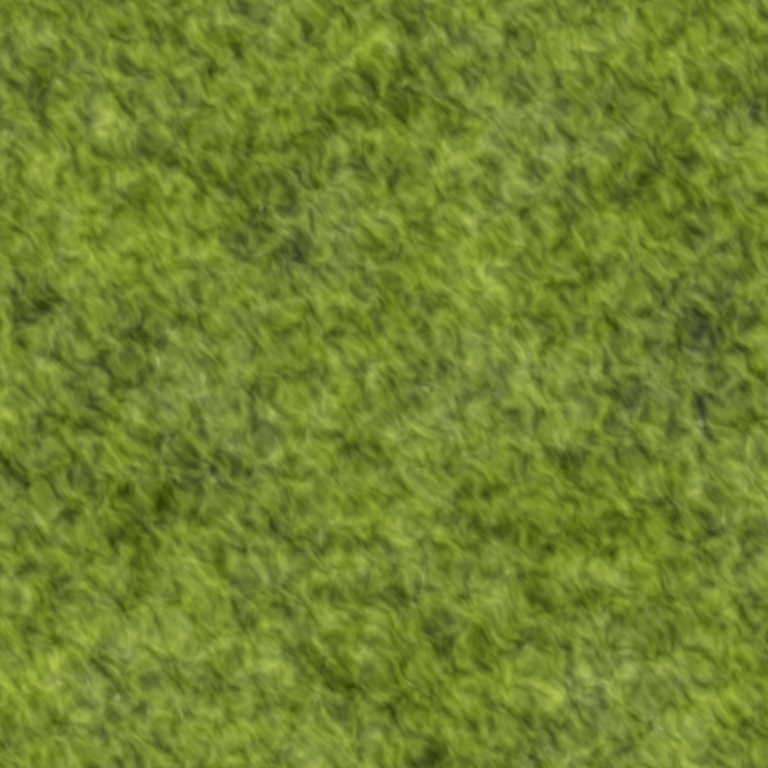
Write a Shadertoy shader that draws this texture.

```glsl
// Soft mossy meadow: diagonal leaf grain over clumps, shaded hollows and dry grey patches.

#define LEAF_SCALE   44.0
#define LEAF_STRETCH 0.62
#define LEAF_ANGLE   -0.90
#define LEAF_CURL    0.011
#define CLUMP_SCALE  13.0
#define PATCH_SCALE  4.0
#define CONTRAST     1.0
#define DRYNESS      0.32
#define SHADE_COLOR  vec3(0.20, 0.26, 0.03)
#define GRASS_COLOR  vec3(0.445, 0.52, 0.14)
#define LIGHT_COLOR  vec3(0.66, 0.74, 0.28)
#define DRY_TINT     vec3(0.01, -0.01, 0.11)

// Random unit gradient for a lattice cell
vec2 gradientAt(vec2 cell) {
    vec3 h = fract(cell.xyx * vec3(0.1031, 0.1030, 0.0973));
    h += dot(h, h.yzx + 33.33);
    float angle = 6.28319 * fract((h.x + h.y) * h.z);
    return vec2(cos(angle), sin(angle));
}

// Gradient noise, roughly -0.7 to 0.7
float noise(vec2 p) {
    vec2 cell = floor(p), f = fract(p);
    vec2 u = f * f * f * (f * (f * 6.0 - 15.0) + 10.0);
    vec2 right = vec2(1.0, 0.0), up = vec2(0.0, 1.0);
    float low = mix(dot(gradientAt(cell), f),
                    dot(gradientAt(cell + right), f - right), u.x);
    float high = mix(dot(gradientAt(cell + up), f - up),
                     dot(gradientAt(cell + 1.0), f - 1.0), u.x);
    return mix(low, high, u.y);
}

// Leaf grain: octaves stretched along the leaf direction
float leafGrain(vec2 p) {
    vec2 along = vec2(cos(LEAF_ANGLE), sin(LEAF_ANGLE));
    vec2 q = vec2(dot(p, along) * LEAF_STRETCH, dot(p, vec2(-along.y, along.x)));
    float sum = 0.0, amplitude = 0.36, scale = LEAF_SCALE;
    for (int i = 0; i < 3; i++) {
        sum += amplitude * noise(q * scale + 17.3 * float(i + 1));
        scale *= 1.85;
        amplitude *= i == 0 ? 1.0 : 0.45;
    }
    return sum;
}

void mainImage(out vec4 fragColor, in vec2 fragCoord) {
    vec2 uv = fragCoord / iResolution.y;

    // Curl the leaves with a gentle warp
    vec2 warp = vec2(noise(uv * 24.0 + 5.2), noise(uv * 24.0 + 71.7));
    vec2 p = uv + LEAF_CURL * warp;

    // Tone from broad patches down to single leaves
    float patches = noise(uv * PATCH_SCALE + 31.0);
    float clumps = noise(p * vec2(0.8, 1.1) * CLUMP_SCALE + 9.0)
                 + 0.6 * noise(p * CLUMP_SCALE * 2.0 + 47.0);
    float grain = leafGrain(p);
    float hollow = smoothstep(0.18, 0.5, noise(p * vec2(8.0, 11.0) + 83.0));
    float tone = 0.515 + CONTRAST * (0.18 * patches + 0.25 * clumps + grain - 0.17 * hollow);

    // Dry grey areas with sparse pale flecks
    float dry = DRYNESS + 0.75 * noise(uv * 5.0 + 113.0) + 0.7 * noise(p * 30.0 + 151.0);
    dry = clamp(dry, 0.0, 1.0);
    float fleck = dry * smoothstep(0.32, 0.6, noise(p * vec2(75.0, 50.0) + 191.0));
    tone = clamp(tone + 0.2 * fleck - 0.05 * (dry - DRYNESS), 0.0, 1.0);

    // Shade to grass to sunlit tips
    vec3 color = mix(SHADE_COLOR, GRASS_COLOR, min(tone * 2.0, 1.0));
    color = mix(color, LIGHT_COLOR, max(tone * 2.0 - 1.0, 0.0));
    color += DRY_TINT * dry + vec3(0.03, 0.02, 0.10) * fleck;

    fragColor = vec4(color, 1.0);
}
```
